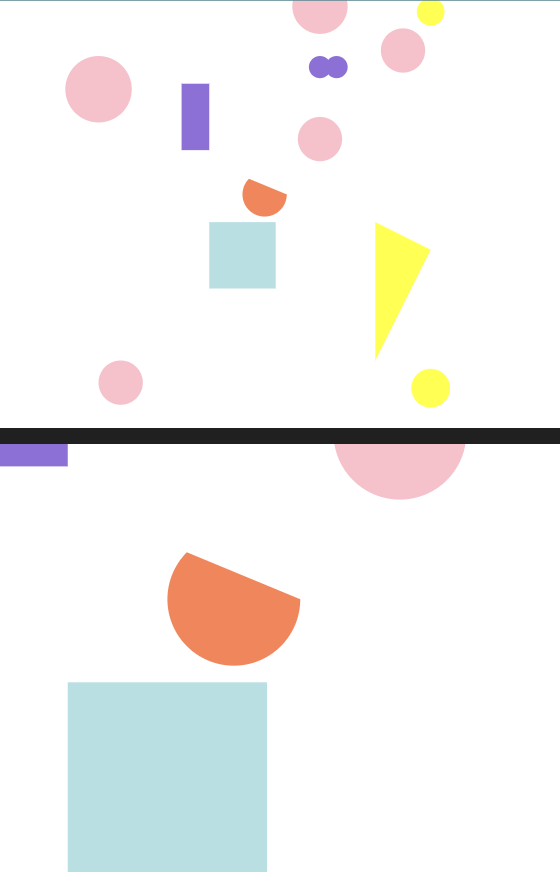
Top, the full canvas; bottom, a detail of the centre.
Give the GLSL for this background, as a WebGL 2 fragment shader.

```glsl
#version 300 es
precision highp float;
// Flat circles, boxes, a triangle and a cut disc scattered on white, under a thin top rule.

uniform vec2 u_resolution;
out vec4 fragColor;

// Layout, in grid cells with y pointing down from the top edge
const float CELLS_ACROSS = 101.16;
const vec2 GRID_OFFSET = vec2(0.2, -0.12);
const float RULE_HEIGHT = 0.14;

// Colours
const vec3 WHITE  = vec3(1.0);
const vec3 PINK   = vec3(0.96, 0.76, 0.798);
const vec3 YELLOW = vec3(1.0, 1.0, 0.33);
const vec3 BLUE   = vec3(0.73, 0.875, 0.89);
const vec3 PURPLE = vec3(0.55, 0.44, 0.84);
const vec3 ORANGE = vec3(0.94, 0.53, 0.36);
const vec3 RULE   = vec3(0.35, 0.53, 0.57);

// Discs: centre x, centre y, radius
const vec3 PINK_DISCS[5] = vec3[5](
    vec3(18.0, 16.0, 6.0), vec3(58.0, 1.0, 5.0), vec3(73.0, 9.0, 4.0),
    vec3(58.0, 25.0, 4.0), vec3(22.0, 69.0, 4.0));
const vec3 YELLOW_DISCS[2] = vec3[2](vec3(78.0, 2.0, 2.5), vec3(78.0, 70.0, 3.5));
const vec3 PURPLE_DISCS[2] = vec3[2](vec3(58.0, 12.0, 2.0), vec3(61.0, 12.0, 2.0));
const vec3 CUT_DISC = vec3(48.0, 35.0, 4.0);
const float CUT_ANGLE = radians(67.5); // direction of the removed cap, above +x

// Boxes: left, top, right, bottom
const vec4 PURPLE_BOX = vec4(33.0, 15.0, 38.0, 27.0);
const vec4 BLUE_BOX   = vec4(38.0, 40.0, 50.0, 52.0);

// Triangle corners, clockwise on screen
const vec2 TRIANGLE[3] = vec2[3](vec2(68.0, 40.0), vec2(78.0, 45.0), vec2(68.0, 65.0));

float discDistance(vec2 p, vec3 disc) {
    return length(p - disc.xy) - disc.z;
}

float boxDistance(vec2 p, vec4 box) {
    vec2 d = max(box.xy - p, p - box.zw);
    return max(d.x, d.y);
}

float triangleDistance(vec2 p) {
    float d = -1e5;
    for (int i = 0; i < 3; i++) {
        vec2 edge = TRIANGLE[(i + 1) % 3] - TRIANGLE[i];
        d = max(d, dot(p - TRIANGLE[i], normalize(vec2(edge.y, -edge.x))));
    }
    return d;
}

// Disc with one cap sliced off along a chord
float cutDiscDistance(vec2 p, vec3 disc, float angle) {
    vec2 normal = vec2(cos(angle), -sin(angle));
    float chord = dot(p - disc.xy, normal) - disc.z * cos(angle);
    return max(discDistance(p, disc), chord);
}

// Lays a colour over the canvas with an edge one pixel wide
void paint(inout vec3 canvas, vec3 color, float dist, float pixel) {
    canvas = mix(canvas, color, clamp(0.5 - dist / pixel, 0.0, 1.0));
}

void main() {
    float pixel = CELLS_ACROSS / u_resolution.x;
    vec2 page = vec2(gl_FragCoord.x, u_resolution.y - gl_FragCoord.y) * pixel;
    vec2 p = page + GRID_OFFSET;

    // Gather each colour into one distance
    float pink = 1e5;
    for (int i = 0; i < 5; i++) pink = min(pink, discDistance(p, PINK_DISCS[i]));

    float yellow = triangleDistance(p);
    float purple = boxDistance(p, PURPLE_BOX);
    for (int i = 0; i < 2; i++) {
        yellow = min(yellow, discDistance(p, YELLOW_DISCS[i]));
        purple = min(purple, discDistance(p, PURPLE_DISCS[i]));
    }

    // Paint the shapes
    vec3 color = WHITE;
    paint(color, PINK, pink, pixel);
    paint(color, YELLOW, yellow, pixel);
    paint(color, PURPLE, purple, pixel);
    paint(color, BLUE, boxDistance(p, BLUE_BOX), pixel);
    paint(color, ORANGE, cutDiscDistance(p, CUT_DISC, CUT_ANGLE), pixel);

    // Thin rule along the top edge
    paint(color, RULE, page.y - RULE_HEIGHT, pixel);

    fragColor = vec4(color, 1.0);
}
```
